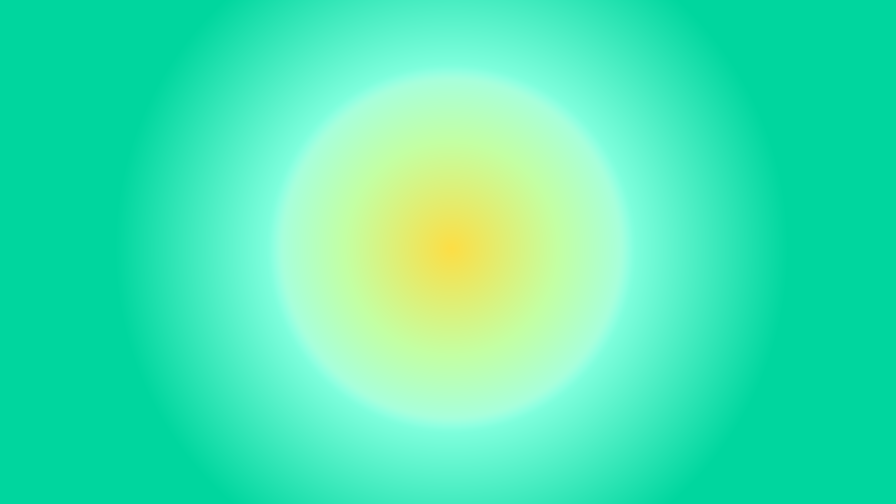
Give the GLSL for this background, as a Shadertoy shader.

```glsl
void mainImage(out vec4 fragColor, in vec2 fragCoord) {
    // Distance from the glow centre, in canvas heights
    vec2 center = vec2(0.504, 0.507) * iResolution.xy;
    float radius = length(fragCoord - center) / iResolution.y;

    vec3 gold = vec3(0.99, 0.87, 0.27);
    vec3 lime = vec3(0.765, 1.0, 0.64);
    vec3 paleMint = vec3(0.64, 1.0, 0.89);
    vec3 aqua = vec3(0.51, 1.0, 0.87);
    vec3 emerald = vec3(0.0, 0.84, 0.62);

    // Warm inner disc
    vec3 disc = mix(gold, lime, clamp(radius / 0.212, 0.0, 1.0));
    disc = mix(disc, paleMint, clamp((radius - 0.212) / 0.142, 0.0, 1.0));

    // Wide halo fading into the flat surround
    vec3 halo = mix(aqua, emerald, clamp((radius - 0.354) / 0.313, 0.0, 1.0));

    // Soft rim between disc and halo
    vec3 color = mix(disc, halo, smoothstep(0.332, 0.368, radius));
    fragColor = vec4(color, 1.0);
}
```
